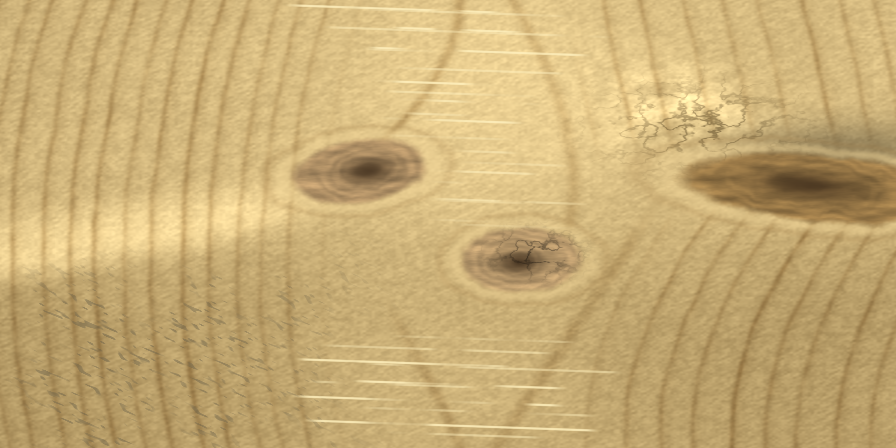
A WebGL 1 fragment shader for this texture:

```glsl
precision highp float;
// A planed pine board: curved growth rings, three oval knots, pale saw scratches.
// Rings are repeats of bent coordinates, knots are warped ellipses, and noise
// roughens a smooth light field that carries the slanted band of sun.
uniform vec2 u_resolution;

float hash(vec2 p) {
  return fract(sin(dot(p, vec2(127.1, 311.7))) * 43758.5453);
}

float noise(vec2 p) {
  vec2 i = floor(p), f = fract(p);
  f = f * f * (3.0 - 2.0 * f);
  return mix(mix(hash(i), hash(i + vec2(1.0, 0.0)), f.x),
             mix(hash(i + vec2(0.0, 1.0)), hash(i + 1.0), f.x), f.y);
}

float fbm(vec2 p) {
  float sum = 0.0, amp = 0.5;
  for (int i = 0; i < 4; i++) {
    sum += amp * noise(p);
    p = p * 2.03 + 7.1;
    amp *= 0.5;
  }
  return sum;
}

float blob(vec2 p, vec2 center, vec2 radius) {
  vec2 d = (p - center) / radius;
  return exp(-dot(d, d));
}

float stroke(float d, float width) {
  return exp(-d * d / (width * width));
}

// Repeated ring lines with uneven position and strength
float rings(float u, float spacing) {
  float cell = floor(u / spacing);
  float center = 0.5 + 0.24 * (hash(vec2(cell, 3.0)) - 0.5);
  float d = (fract(u / spacing) - center) * spacing;
  return (stroke(d, 0.007) + 0.35 * stroke(d - 0.008, 0.016))
       * (0.6 + 0.4 * hash(vec2(cell, 8.0)));
}

vec3 addKnot(vec3 col, vec2 p, vec2 center, vec2 radius, float tilt, vec3 wood, vec2 coreShift) {
  vec2 q = p - center;
  q.y += tilt * q.x;
  q /= radius;
  float d = length(q) + 0.22 * (fbm(p * 22.0) - 0.47);
  col = mix(col, vec3(0.93, 0.82, 0.58), 0.50 * stroke(d - 1.12, 0.13));
  col = mix(col, vec3(0.66, 0.52, 0.31), 0.22 * stroke(d - 1.38, 0.08));
  float r = length(q - coreShift);
  vec3 inner = wood * (0.94 + 0.14 * smoothstep(0.1, 0.9, r));
  inner *= 1.0 + 0.05 * sin(r * 27.0 + 14.0 * fbm(p * 14.0));
  inner *= 0.76 + 0.50 * fbm(vec2(p.x * 16.0, p.y * 70.0));
  inner = mix(inner, vec3(0.25, 0.18, 0.11), 0.80 * exp(-r * r * 10.0));
  return mix(col, inner, 1.0 - smoothstep(0.86, 1.07, d));
}

// Thin pale scratches, one per row, with random ends
float scratches(vec2 p, float spacing, float seed) {
  float s = (p.y + 0.035 * p.x) / spacing;
  float row = floor(s);
  float offset = 0.25 + 0.5 * hash(vec2(row, seed));
  float px = 1.0 / u_resolution.y;
  float line = 1.0 - smoothstep(0.0008, 0.0018 + px, abs(fract(s) - offset) * spacing);
  float left = 0.63 + 0.26 * hash(vec2(row, seed + 1.0));
  float right = 1.12 + 0.28 * hash(vec2(row, seed + 2.0));
  float span = smoothstep(left, left + 0.05, p.x) * (1.0 - smoothstep(right - 0.05, right, p.x));
  return line * span * smoothstep(0.1, 0.7, noise(vec2(p.x * 14.0, row + seed)));
}

void main() {
  vec2 p = gl_FragCoord.xy / u_resolution.y;
  vec2 w = p + 0.016 * (vec2(fbm(p * 7.0), fbm(p * 7.0 + 31.0)) - 0.47);
  float x = w.x, y = w.y;

  // Broad light, with the sunlit band on the left
  float light = mix(0.36, 0.63, smoothstep(0.25, 0.65, p.y));
  light += 0.22 * blob(p, vec2(1.10, 0.82), vec2(0.38, 0.32));
  light += 0.16 * blob(p, vec2(1.02, 0.10), vec2(0.30, 0.30));
  light -= 0.08 * blob(p, vec2(1.85, 0.25), vec2(0.40, 0.30));
  light -= 0.08 * blob(p, vec2(0.0, 1.0), vec2(0.25, 0.5));
  light -= 0.08 * blob(p, vec2(0.1, 0.08), vec2(0.45, 0.25));
  float band = y - 0.36 - 0.19 * x;
  light += 0.50 * smoothstep(-0.03, 0.05, band) * (1.0 - smoothstep(0.06, 0.22 - 0.10 * x, band))
         * (1.0 - smoothstep(0.50, 0.82, x));
  float rough = blob(p, vec2(1.52, 0.76), vec2(0.20, 0.10));
  light += rough * (0.25 + 1.4 * (fbm(p * vec2(26.0, 40.0)) - 0.42));
  light += 0.16 * (fbm(p * vec2(5.0, 9.0)) - 0.47);
  light += 0.22 * (noise(vec2(p.x + p.y * 0.6, p.y - p.x * 0.4) * vec2(65.0, 170.0)) - 0.5);
  light += 0.16 * (noise(p * vec2(150.0, 230.0)) - 0.5);
  vec3 col = mix(vec3(0.63, 0.53, 0.335), vec3(0.97, 0.86, 0.61), light);

  // Growth rings: left side, upper right, lower right
  float bend = 0.27 * (y - 0.42) * (y - 0.42);
  float grain = 0.62 * rings(x - bend, 0.062) * (1.0 - smoothstep(0.52, 0.80, x - bend));
  float side = smoothstep(1.27, 1.36, x);
  grain += 0.55 * rings(x + 0.22 * (y - 1.0) + 0.02, 0.088) * side * smoothstep(0.62, 0.76, y);
  float sweep = x - 0.72 * y * y;
  grain += 0.70 * rings(sweep + 0.014, 0.080) * smoothstep(1.28, 1.34, sweep)
         * (1.0 - smoothstep(0.48, 0.56, y));

  // Central arches above and the V below
  float top = 1.0 - y;
  grain += 0.65 * stroke(x - 1.03 + 1.85 * top * top, 0.014) * smoothstep(0.66, 0.71, y);
  grain += 0.50 * stroke(x - 1.146 - 0.135 * sin(top * 4.0), 0.015) * smoothstep(0.44, 0.52, y);
  grain += 0.50 * stroke(x - 1.03 + 0.49 * y, 0.015) * (1.0 - smoothstep(0.22, 0.36, y));
  grain += 0.50 * stroke(x - 1.107 - 0.65 * y, 0.018) * (1.0 - smoothstep(0.42, 0.58, y));
  grain *= 0.45 + 1.1 * fbm(p * vec2(40.0, 22.0));
  col *= 1.0 - clamp(grain, 0.0, 1.0) * vec3(0.20, 0.26, 0.35);

  // Grey flecks at lower left and torn fibres at upper right
  float fleck = smoothstep(0.68, 0.88, noise(vec2(p.x + 0.5 * p.y, p.y + 0.4 * p.x) * vec2(75.0, 165.0)));
  float torn = stroke(fbm(p * vec2(22.0, 40.0)) - 0.48, 0.04);
  float fleckArea = (1.0 - smoothstep(0.28, 0.44, p.y - 0.12 * p.x)) * (1.0 - smoothstep(0.4, 1.0, p.x));
  col = mix(col, vec3(0.43, 0.39, 0.29), 0.48 * fleck * fleckArea * smoothstep(0.3, 0.55, fbm(p * 9.0)));
  col = mix(col, vec3(0.42, 0.34, 0.19), 0.60 * torn * blob(p, vec2(1.57, 0.715), vec2(0.19, 0.09)));

  // Knots, with a brown shade above the long one
  col *= 1.0 - 0.34 * blob(p, vec2(1.88, 0.665), vec2(0.26, 0.06));
  col = addKnot(col, p, vec2(0.802, 0.617), vec2(0.152, 0.072), -0.10, vec3(0.66, 0.54, 0.38), vec2(0.13, 0.0));
  col = addKnot(col, p, vec2(1.167, 0.420), vec2(0.136, 0.074), 0.0, vec3(0.70, 0.58, 0.41), vec2(-0.05, -0.08));
  col = addKnot(col, p, vec2(1.830, 0.580), vec2(0.300, 0.077), 0.09, vec3(0.56, 0.44, 0.26), vec2(-0.10, 0.05));
  float crack = stroke(fbm(p * vec2(30.0, 42.0)) - 0.5, 0.045);
  col *= 1.0 - 0.40 * crack * blob(p, vec2(1.20, 0.435), vec2(0.085, 0.045));

  // Scratches in the upper, middle and lower centre
  float zone = max(smoothstep(0.67, 0.73, p.y), 1.0 - smoothstep(0.21, 0.27, p.y));
  zone = max(zone, 0.7 * smoothstep(0.95, 1.02, p.x) * smoothstep(0.48, 0.52, p.y));
  float cut = max(scratches(p, 0.052, 4.0), 0.6 * scratches(p, 0.047, 17.0));
  col = mix(col, vec3(1.0, 0.94, 0.74), 0.85 * cut * zone);

  gl_FragColor = vec4(clamp(col, 0.0, 1.0), 1.0);
}
```
